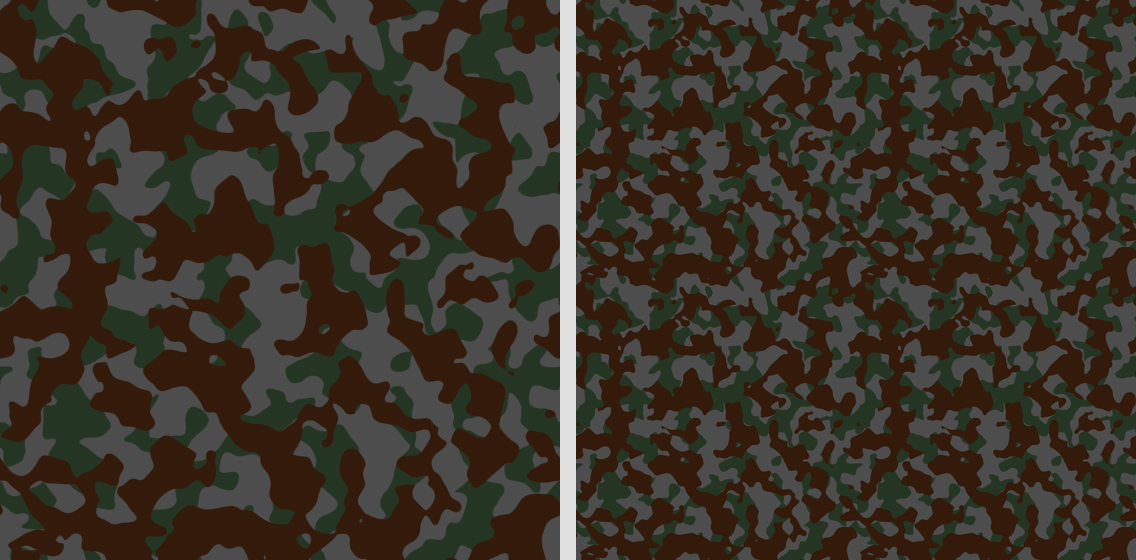
Left, the tile; right, the same tile 2 across and 2 down.
Reproduce this pattern procedurally as a three.js fragment shader.

```glsl
// Seamless woodland camouflage: green and brown blobs layered over a grey ground.
varying vec2 vUv;

const vec3 GREY = vec3(0.302, 0.302, 0.302);
const vec3 GREEN = vec3(0.145, 0.208, 0.137);
const vec3 BROWN = vec3(0.200, 0.102, 0.039);
const float EDGE_WIDTH = 0.0029;

// Sine-free hash of a lattice point and a seed.
vec2 hash2(vec2 cell, float seed) {
  vec3 p = fract(vec3(cell.xyx + seed) * vec3(0.1031, 0.1030, 0.0973));
  p += dot(p, p.yzx + 33.33);
  return fract((p.xx + p.yz) * p.zy);
}

// Contribution of one lattice corner, wrapped to the period.
float cornerSlope(vec2 cell, vec2 corner, vec2 local, float period, float seed) {
  vec2 direction = hash2(mod(cell + corner, period), seed) - 0.5;
  return dot(normalize(direction + 1e-4), local - corner);
}

// Gradient noise that repeats a whole number of cells across the canvas.
float tileNoise(vec2 uv, float period, float seed) {
  vec2 p = uv * period;
  vec2 cell = floor(p);
  vec2 f = p - cell;
  vec2 w = f * f * f * (f * (f * 6.0 - 15.0) + 10.0);
  float low = mix(cornerSlope(cell, vec2(0.0, 0.0), f, period, seed),
                  cornerSlope(cell, vec2(1.0, 0.0), f, period, seed), w.x);
  float high = mix(cornerSlope(cell, vec2(0.0, 1.0), f, period, seed),
                   cornerSlope(cell, vec2(1.0, 1.0), f, period, seed), w.x);
  return mix(low, high, w.y);
}

// Two octaves on a gently warped domain give rounded blobs with small holes.
float blobField(vec2 uv, float period, float seed) {
  vec2 warp = vec2(tileNoise(uv, 13.0, seed + 31.0),
                   tileNoise(uv, 13.0, seed + 47.0));
  vec2 p = uv + 0.022 * warp;
  float fine = tileNoise(p + 0.37 / period, period + 12.0, seed + 11.0);
  return tileNoise(p, period, seed) + 0.6 * fine;
}

// Coverage of the blobs above a level, with an even edge width.
float blobMask(vec2 uv, float period, float seed, float level) {
  const float STEP = 0.0005;
  float value = blobField(uv, period, seed);
  float dx = blobField(uv + vec2(STEP, 0.0), period, seed) - value;
  float dy = blobField(uv + vec2(0.0, STEP), period, seed) - value;
  float slope = max(length(vec2(dx, dy)) / STEP, 0.5);
  return smoothstep(-0.5, 0.5, (value - level) / (slope * EDGE_WIDTH));
}

void main() {
  vec3 color = mix(GREY, GREEN, blobMask(vUv, 11.0, 5.0, 0.060));
  color = mix(color, BROWN, blobMask(vUv, 11.0, 83.0, 0.041));
  gl_FragColor = vec4(color, 1.0);
}
```
